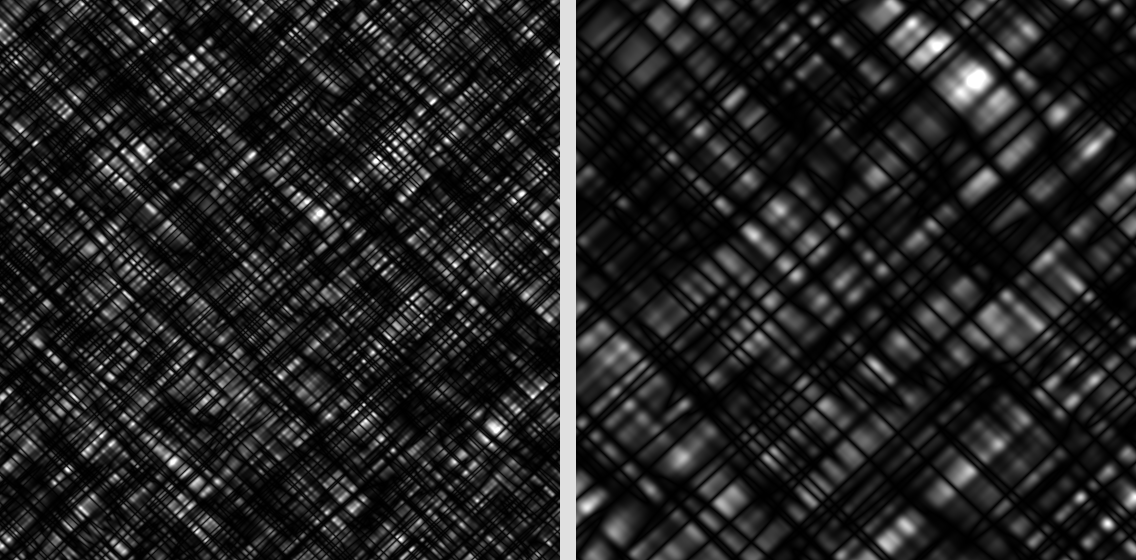
Left: the whole. Right: its middle third, enlarged.
A WebGL 2 fragment shader for this texture:

```glsl
#version 300 es
precision highp float;
// Dark cross-hatched weave: two diagonal streak noises multiplied into glinting cells.

#define FALL_ANGLE -0.765   // direction of the falling streaks, radians
#define RISE_ANGLE 0.755    // direction of the rising streaks, radians
#define ACROSS 86.0         // coarse noise cells per canvas, across a streak
#define ALONG 6.0           // coarse noise cells per canvas, along a streak
#define FINE_SCALE 2.07     // frequency ratio of the fine octave
#define FINE_WEIGHT 0.75    // strength of the fine octave
#define GAIN 0.69           // overall brightness
#define SAMPLES 2           // antialiasing samples per axis

uniform vec2 u_resolution;
out vec4 fragColor;

// Integer hash of a lattice cell, mapped to -1..1
float signedHash(vec2 cell, uint seed) {
    uvec2 q = uvec2(ivec2(cell));
    uint h = q.x * 1597u ^ q.y * 51749u ^ seed * 7919u;
    h = (h ^ (h >> 16)) * 0x7feb352du;
    h = (h ^ (h >> 15)) * 0x846ca68bu;
    h ^= h >> 16;
    return float(h >> 8) / 8388608.0 - 1.0;
}

// Smooth value noise in -1..1
float valueNoise(vec2 p, uint seed) {
    vec2 cell = floor(p);
    vec2 f = p - cell;
    vec2 w = f * f * (3.0 - 2.0 * f);
    float low = mix(signedHash(cell, seed),
                    signedHash(cell + vec2(1.0, 0.0), seed), w.x);
    float high = mix(signedHash(cell + vec2(0.0, 1.0), seed),
                     signedHash(cell + vec2(1.0, 1.0), seed), w.x);
    return mix(low, high, w.y);
}

// Long streaks along an angle; the zero crossings become thin dark lines
float streaks(vec2 uv, float angle, uint seed) {
    vec2 dir = vec2(cos(angle), sin(angle));
    vec2 p = vec2(dot(uv, dir), dot(uv, vec2(-dir.y, dir.x)));
    p *= vec2(ALONG, ACROSS);
    float coarse = valueNoise(p, seed);
    float fine = valueNoise(p * FINE_SCALE + 17.3, seed + 1u);
    return abs(coarse + FINE_WEIGHT * fine);
}

float weave(vec2 uv) {
    float falling = streaks(uv, FALL_ANGLE, 11u);
    float rising = streaks(uv, RISE_ANGLE, 37u);
    return min(GAIN * falling * rising, 1.0);
}

void main() {
    float side = min(u_resolution.x, u_resolution.y);
    float sum = 0.0;
    // Average a small grid of samples inside each pixel
    for (int j = 0; j < SAMPLES; j++) {
        for (int i = 0; i < SAMPLES; i++) {
            vec2 offset = (vec2(i, j) + 0.5) / float(SAMPLES) - 0.5;
            sum += weave((gl_FragCoord.xy + offset) / side);
        }
    }
    float grey = sum / float(SAMPLES * SAMPLES);
    fragColor = vec4(vec3(grey), 1.0);
}
```
